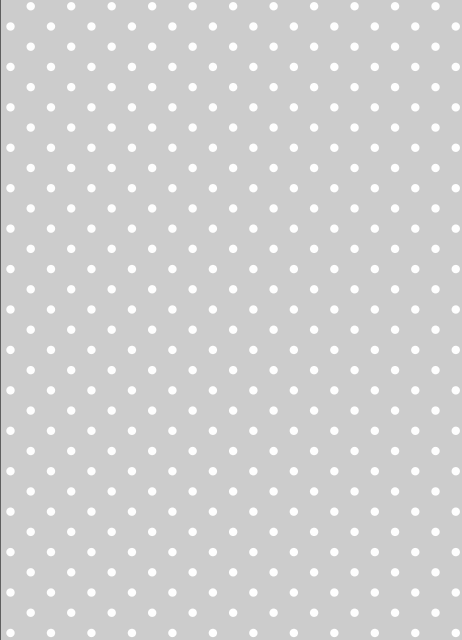
Write a Shadertoy shader that draws this pattern.

```glsl
// White polka dots on flat light grey, set in staggered rows.
// Two square lattices, half a pitch apart, give the distance to the nearest dot;
// a dark hairline runs down the left edge.

#define REPEATS vec2(11.413, 15.829)      // dot pitches across and down
#define FIRST_DOT vec2(0.0227, 0.0110)    // lowest left dot, as a share of the canvas
#define DOT_RADIUS 0.103                  // in pitches
#define EDGE_WIDTH 0.0018                 // hairline, as a share of the width
#define GROUND_COLOR vec3(0.80)
#define DOT_COLOR vec3(0.995)
#define EDGE_COLOR vec3(0.28)

// Distance to the nearest point of the unit lattice
float latticeDistance(vec2 p) {
    return length(fract(p + 0.5) - 0.5);
}

// Distance to the nearest dot centre in either lattice
float staggeredDistance(vec2 p) {
    return min(latticeDistance(p), latticeDistance(p + 0.5));
}

void mainImage(out vec4 fragColor, in vec2 fragCoord) {
    vec2 uv = fragCoord / iResolution.xy;

    // Dots, with an edge one pixel soft
    float pixel = REPEATS.y / iResolution.y;
    float d = staggeredDistance((uv - FIRST_DOT) * REPEATS) - DOT_RADIUS;
    float dots = clamp(0.5 - d / pixel, 0.0, 1.0);
    vec3 color = mix(GROUND_COLOR, DOT_COLOR, dots);

    // Left hairline, weighted by how much of the pixel it covers
    float edge = clamp(0.5 + (EDGE_WIDTH - uv.x) * iResolution.x, 0.0, 1.0);
    color = mix(color, EDGE_COLOR, edge);

    fragColor = vec4(color, 1.0);
}
```
